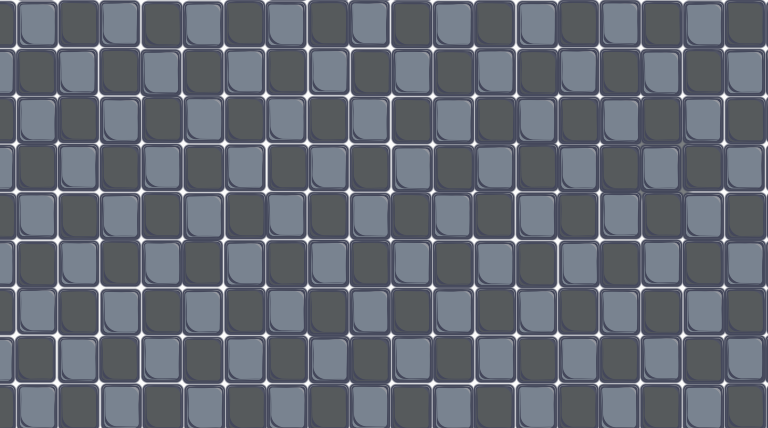
A Shadertoy shader for this pattern:

```glsl
// Checkered wall of glossy rounded tiles in slate blue and charcoal on white grout.
// Each pixel takes the nearest of nine jittered rounded boxes, then layers its
// dark rim, face, lower-left shade crescent and upper-right shine from distances.

#define ROWS 8.93                   // tile heights per canvas height
#define PITCH vec2(0.8695, 1.0)     // tile spacing, in tile heights
#define SHIFT vec2(0.333, 0.006)    // first whole tile, from the upper left
#define JITTER 0.017                // tile displacement
#define RIM_WIDTH 0.071
#define SOOT_CENTER vec2(13.85, 3.52)
#define BLUE vec3(0.475, 0.515, 0.565)
#define CHARCOAL vec3(0.337, 0.352, 0.362)
#define NAVY vec3(0.265, 0.28, 0.355)
#define SHINE vec3(0.58, 0.59, 0.62)
#define GROUT vec3(0.99)

vec2 hash2(vec2 id) {
    vec2 h = vec2(dot(id, vec2(127.1, 311.7)), dot(id, vec2(269.5, 183.3)));
    return fract(sin(h) * 4375.85);
}

// Radii: top right, bottom right, top left, bottom left
float roundBox(vec2 p, vec2 halfSize, vec4 radii) {
    vec2 side = p.x > 0.0 ? radii.xy : radii.zw;
    float r = p.y > 0.0 ? side.x : side.y;
    vec2 q = abs(p) - halfSize + r;
    return min(max(q.x, q.y), 0.0) + length(max(q, 0.0)) - r;
}

// Antialiased coverage of the inside of a distance field
float inside(float d, float px) {
    return 1.0 - smoothstep(-0.6 * px, 0.6 * px, d);
}

// Hand-laid displacement: each tile strays, and each row slides a little
vec2 strayOffset(vec2 id) {
    vec2 stray = (hash2(id) * 2.0 - 1.0) * JITTER;
    float slide = 0.015 * sin(id.y * 2.3 + 0.6) * sin(id.x * 0.35 + id.y);
    return stray + vec2(slide, 0.0);
}

// Joints open and close slowly across the wall
float jointGap(vec2 id) {
    float drift = sin(id.x * 0.55 + 0.9) * sin(id.y * 0.8 + 1.0) - 0.07 * (id.x - 9.0);
    return 0.004 + 0.007 * clamp(drift, -1.0, 1.0);
}

vec3 tileColor(vec2 p, vec2 id, float outerDist, float px) {
    float isBlue = mod(id.x + id.y, 2.0);
    vec3 face = mix(CHARCOAL, BLUE, isBlue);
    vec2 seed = hash2(id + 17.0);
    vec2 faceHalf = 0.5 * PITCH - RIM_WIDTH - 0.006 * isBlue;
    p += 0.003 * sin(p.yx * 8.0 + 6.28 * seed);

    // Rim with a faint line that brightens around the upper corners
    vec3 color = NAVY;
    float line = inside(abs(outerDist + 0.040) - 0.007, px);
    float corner = smoothstep(0.62, 0.78, p.y + abs(p.x));
    float glow = 0.13 + 0.65 * corner * (p.x > 0.0 ? 1.0 : 0.7);
    color = mix(color, SHINE, line * glow);

    // Flat face
    float faceDist = roundBox(p, faceHalf, vec4(0.10, 0.09, 0.06, 0.10));
    float faceMask = inside(faceDist, px);
    color = mix(color, face, faceMask);

    // Shade crescent swelling at the lower left, with a tinted sliver outside
    float bend = 0.14 + 0.06 * seed.x;
    float shadeOuter = inside(roundBox(p - vec2(0.010, 0.010), faceHalf,
                                      vec4(0.05, 0.05, 0.05, bend)), px);
    float shadeInner = inside(roundBox(p - vec2(0.024, 0.022), faceHalf,
                                      vec4(0.05, 0.05, 0.05, bend + 0.09)), px);
    float lowLeft = smoothstep(0.1, -0.2, p.x + p.y);
    vec3 sliver = mix(mix(face, NAVY, 0.3), mix(face, SHINE, 0.15), isBlue);
    color = mix(color, sliver, faceMask * (1.0 - shadeOuter) * lowLeft);
    float shade = shadeOuter * (1.0 - shadeInner) * lowLeft;
    color = mix(color, NAVY, faceMask * shade);

    // Shine crescent at the upper right: pale on blue, dim on charcoal
    float shineInner = inside(roundBox(p + vec2(0.003, 0.004), faceHalf,
                                      vec4(0.16 + 0.04 * seed.y, 0.05, 0.05, 0.05)), px);
    float shine = faceMask * (1.0 - shineInner) * smoothstep(0.4, 0.55, p.x + p.y);
    return mix(color, mix(NAVY, SHINE, 0.15 + 0.85 * isBlue), shine);
}

void mainImage(out vec4 fragColor, in vec2 fragCoord) {
    // Rows hang from the top edge; the lowest row is slightly cut
    float px = ROWS / iResolution.y;
    vec2 pos = vec2(fragCoord.x, fragCoord.y - iResolution.y) * px;
    vec2 grid = pos + vec2(-SHIFT.x, SHIFT.y);
    vec2 cell = floor(grid / PITCH);

    // Nearest displaced tile
    float nearest = 10.0;
    vec2 tilePos = vec2(0.0);
    vec2 tileId = cell;
    for (int j = -1; j <= 1; j++) {
        for (int i = -1; i <= 1; i++) {
            vec2 id = cell + vec2(i, j);
            vec2 p = grid - (id + 0.5) * PITCH - strayOffset(id);
            vec2 halfSize = 0.5 * PITCH - jointGap(id);
            float d = roundBox(p, halfSize, vec4(0.13, 0.12, 0.12, 0.13));
            if (d < nearest) {
                nearest = d;
                tilePos = p;
                tileId = id;
            }
        }
    }

    // Grout, greyed around one worn tile
    vec2 worn = abs(pos + vec2(-SOOT_CENTER.x, SOOT_CENTER.y)) - vec2(0.5, 0.58);
    float soot = 1.0 - smoothstep(-0.02, 0.12, max(worn.x, worn.y));
    vec3 grout = mix(GROUT, CHARCOAL * 1.15, soot * 0.85);

    // Soft tile edge gives the grout a pale grey fringe
    vec3 tile = tileColor(tilePos, tileId, nearest, px);
    float edge = 1.0 - smoothstep(-0.022, 0.026, nearest);
    fragColor = vec4(mix(grout, tile, edge), 1.0);
}
```
